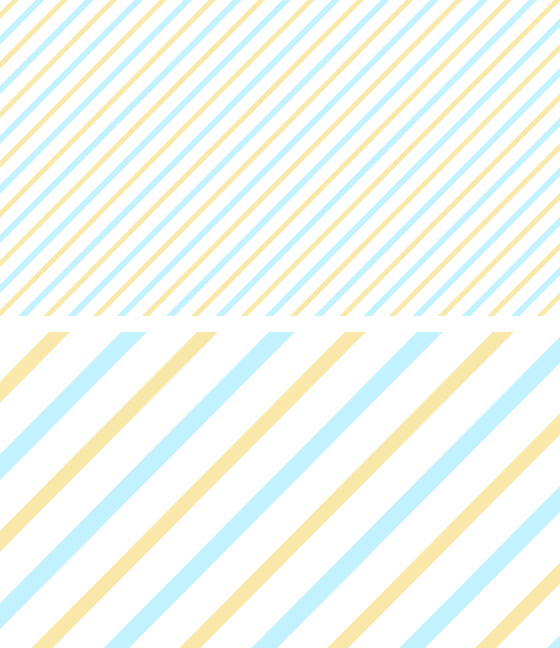
Top: the whole. Bottom: its middle third, enlarged.
A Shadertoy shader for this pattern:

```glsl
// Diagonal candy stripes: alternating thin yellow and wider pale blue lines on white.

// Coverage of a stripe centred on whole values of t; sizes are in periods.
float stripe(float t, float halfWidth, float pixel) {
    float d = abs(fract(t + 0.5) - 0.5) - halfWidth;
    return clamp(0.5 - d / pixel, 0.0, 1.0);
}

void mainImage(out vec4 fragColor, in vec2 fragCoord) {
    vec2 uv = fragCoord / iResolution.y;

    // Position across the stripes, measured from the top left corner
    vec2 across = vec2(1.0, 0.992) / 0.156;
    float t = dot(vec2(uv.x, 1.0 - uv.y), across) - 0.31;
    float pixel = length(across) / iResolution.y;

    // Blue runs midway between the yellow lines
    vec3 color = vec3(1.0);
    color = mix(color, vec3(0.98, 0.91, 0.67), stripe(t, 0.071, pixel));
    color = mix(color, vec3(0.76, 0.95, 1.0), stripe(t - 0.503, 0.087, pixel));

    fragColor = vec4(color, 1.0);
}
```
